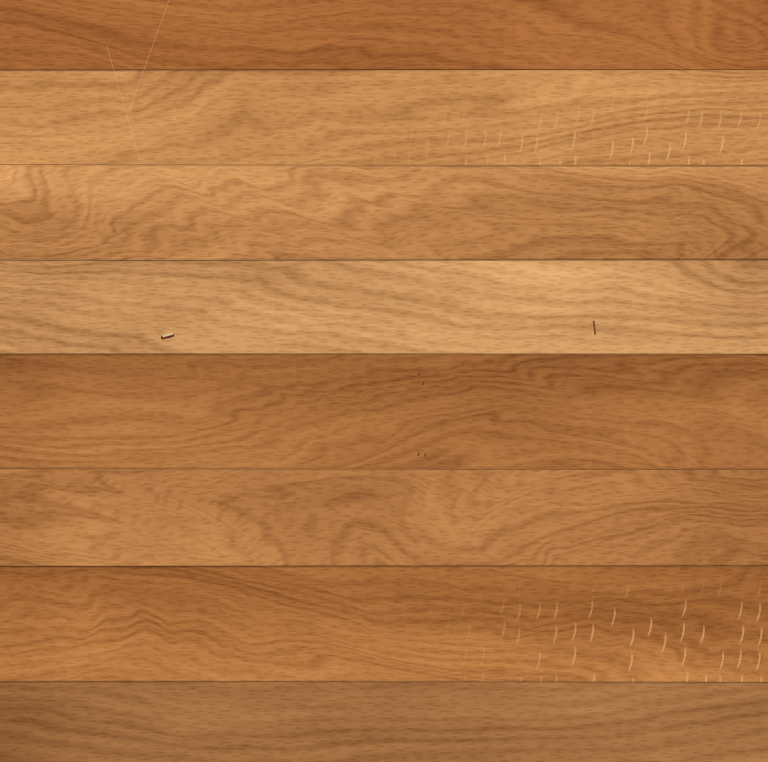
Reproduce this texture procedurally as a Shadertoy shader.

```glsl
const float seams[7] = float[7](0.908, 0.783, 0.659, 0.535, 0.385, 0.257, 0.105);

const vec3 woodTone[8] = vec3[8](
    vec3(0.65, 0.40, 0.21), vec3(0.77, 0.54, 0.32), vec3(0.75, 0.52, 0.31),
    vec3(0.78, 0.57, 0.36), vec3(0.65, 0.42, 0.23), vec3(0.70, 0.47, 0.27),
    vec3(0.67, 0.43, 0.23), vec3(0.62, 0.42, 0.25));

// How far the grain wanders in each plank
const float waviness[8] = float[8](1.5, 1.2, 2.4, 0.6, 1.8, 2.6, 2.0, 0.5);

vec2 hash2(vec2 p) {
    vec2 q = vec2(dot(p, vec2(127.1, 311.7)), dot(p, vec2(269.5, 183.3)));
    return fract(sin(q) * 43758.5);
}

// Distance to the nearest scattered cell centre
float cellular(vec2 p) {
    vec2 cell = floor(p), f = fract(p);
    float nearest = 2.0;
    for (int j = -1; j <= 1; j++)
        for (int i = -1; i <= 1; i++) {
            vec2 o = vec2(i, j);
            nearest = min(nearest, length(o + hash2(cell + o) - f));
        }
    return nearest;
}

float layeredSines(vec2 p) {
    float sum = 0.0, amp = 0.5;
    for (int i = 0; i < 5; i++) {
        p += 0.6 * sin(p.yx * 1.3 + float(i));
        sum += amp * sin(p.x) * cos(p.y);
        p = mat2(0.8, 0.6, -0.6, 0.8) * p * 1.8 + 2.7;
        amp *= 0.52;
    }
    return sum;
}

float segment(vec2 p, vec2 a, vec2 b, float width) {
    vec2 d = b - a;
    float t = clamp(dot(p - a, d) / dot(d, d), 0.0, 1.0);
    float px = 0.7 / iResolution.y;
    return 1.0 - smoothstep(width - px, width + px, length(p - a - d * t));
}

// Pale curved ray flecks
float rayFlecks(vec2 uv) {
    vec2 p = uv * vec2(42.0, 31.0);
    p.y += 0.7 * hash2(vec2(floor(p.x), 4.0)).x;
    vec2 rnd = hash2(floor(p)), f = fract(p) - 0.5;
    float curve = f.x - 0.3 * (rnd.x - 0.5) - 0.25 * f.y + 0.5 * f.y * f.y;
    float line = 1.0 - smoothstep(0.02, 0.09, abs(curve));
    return line * smoothstep(0.48, 0.2, abs(f.y)) * step(0.4, rnd.y);
}

void mainImage(out vec4 fragColor, in vec2 fragCoord) {
    vec2 uv = fragCoord / iResolution.xy;
    float px = 1.0 / iResolution.y;

    // Plank index from the top, and distance to the nearest seam
    int plank = 0;
    float seamDist = 1.0, below = 0.0, above = 1.0;
    for (int i = 0; i < 7; i++) {
        if (uv.y < seams[i]) { plank++; above = seams[i]; }
        else below = max(below, seams[i]);
        seamDist = min(seamDist, abs(uv.y - seams[i]));
    }
    float id = float(plank), across = (uv.y - below) / (above - below);

    // Growth lines bent by a slow field and by knots at the sides
    float field = layeredSines(uv * vec2(4.5, 11.0) + id * vec2(3.7, 8.3));
    float ring = uv.y * 85.0 + waviness[plank] * 4.0 * field;
    ring += 5.0 * sin(uv.x * 2.2 + id * 1.9);
    float knot = 0.0;
    for (int k = 0; k < 4; k++) {
        float side = k == 1 ? 0.05 : 0.985;
        float height = 0.94 - 0.24 * float(k) + (k > 1 ? 0.18 : 0.0) - (k > 2 ? 0.03 : 0.0);
        vec2 d = (uv - vec2(side, height)) * vec2(10.0, 18.0);
        knot += exp(-dot(d, d));
    }
    ring += 7.0 * knot;

    float lines = pow(0.5 + 0.5 * sin(ring * 4.0 + 1.5 * sin(ring * 0.73)), 2.0);
    lines *= 1.0 - smoothstep(0.25, 0.7, fwidth(ring));
    float bands = sin(ring * 0.6 + id) * 0.6 + sin(ring * 1.37) * 0.4;

    // Pores stretched along the grain
    float fine = cellular(vec2(uv.x * 48.0, uv.y * 150.0 + ring * 0.7));
    float streak = cellular(vec2(uv.x * 7.0 + id * 5.0, ring * 1.1));
    float pores = smoothstep(0.42, 0.1, fine);

    // Brightness of the wood
    float shade = 1.05 + 0.10 * field + 0.035 * bands;
    shade -= 0.10 * lines * (0.5 + 0.5 * smoothstep(-0.5, 0.6, -bands));
    shade -= 0.075 * pores + 0.09 * (0.5 - streak) + 0.08 * knot;
    shade += 0.05 * (hash2(floor(uv * vec2(70.0, 380.0))).x - 0.5);
    if (plank == 2) shade += 0.13 * smoothstep(0.45, 0.9, across + 0.25 * sin(uv.x * 5.0)) - 0.04;
    if (plank == 4) shade += 0.07 - 0.15 * smoothstep(0.3, 0.9, across);
    if (plank == 6) shade += 0.12 - 0.22 * smoothstep(0.1, 0.9, across + 0.5 * uv.x - 0.2);
    shade -= 0.06 * smoothstep(0.12, 0.0, uv.x) * step(uv.y, 0.54);
    vec3 color = woodTone[plank] * pow(vec3(max(shade, 0.2)), vec3(0.85, 1.1, 1.35));

    // Ray flecks in two planks
    float rays = plank == 1 ? smoothstep(0.35, 0.85, uv.x) * smoothstep(0.9, 0.2, across)
               : plank == 6 ? smoothstep(0.5, 0.85, uv.x) * smoothstep(0.95, 0.5, across) : 0.0;
    color = mix(color, vec3(0.88, 0.70, 0.47), 0.6 * rays * rayFlecks(uv));

    // Seams, uneven in depth
    float depth = 0.2 + 0.12 * sin(id * 2.3 + uv.x * 3.0);
    color *= 1.0 - depth * (1.0 - smoothstep(0.0006, 0.0012 + px, seamDist));

    // Scratches, a nick and dark specks
    float scratch = segment(uv, vec2(0.22, 1.0), vec2(0.163, 0.84), 0.0005);
    scratch = max(scratch, segment(uv, vec2(0.139, 0.94), vec2(0.182, 0.79), 0.0005));
    color = mix(color, vec3(0.88, 0.70, 0.50), 0.4 * scratch);
    color = mix(color, vec3(0.38, 0.23, 0.12), segment(uv, vec2(0.212, 0.557), vec2(0.224, 0.560), 0.0025));
    color = mix(color, vec3(0.84, 0.74, 0.60), segment(uv, vec2(0.213, 0.559), vec2(0.224, 0.562), 0.0015));
    float speck = segment(uv, vec2(0.775, 0.562), vec2(0.773, 0.578), 0.0012);
    for (int i = 0; i < 4; i++) {
        vec2 at = vec2(0.53, 0.39) + vec2(0.06, 0.13) * hash2(vec2(i, 7.0));
        speck = max(speck, segment(uv, at, at + vec2(0.001, 0.002), 0.001));
    }
    color = mix(color, vec3(0.35, 0.18, 0.08), 0.7 * speck);

    fragColor = vec4(clamp(color, 0.0, 1.0), 1.0);
}
```
